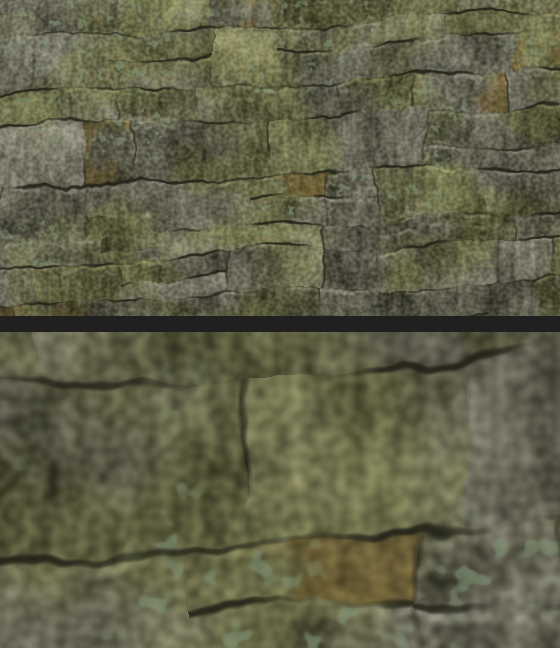
Top: the whole. Bottom: its middle third, enlarged.
Reproduce this texture procedurally as a WebGL 2 fragment shader.

```glsl
#version 300 es
precision highp float;

uniform vec2 u_resolution;
out vec4 fragColor;

// Layout, in canvas heights
const float ROWS = 6.8;
const float COLUMNS = 3.7;
const float EDGE_JITTER = 0.6;
const float TILT = 0.045;
const float CRACK_WIDTH = 0.0065;
const float MORTAR_WIDTH = 0.026;
const float SPLIT_SHARE = 0.3;

// Surface
const float BASE_TONE = 0.45;
const float STONE_CONTRAST = 0.46;
const float BLOTCH_CONTRAST = 0.55;
const float STREAK_CONTRAST = 0.36;
const float GRAIN_CONTRAST = 0.42;
const vec3 SHADOW = vec3(0.245, 0.245, 0.195);
const vec3 PALE = vec3(0.575, 0.565, 0.495);
const vec3 MOSS_TINT = vec3(0.99, 1.01, 0.79);
const vec3 OCHRE = vec3(0.45, 0.37, 0.19);
const vec3 LICHEN = vec3(0.48, 0.55, 0.44);
const vec3 CRACK = vec3(0.13, 0.13, 0.09);

vec2 hash2(vec2 cell) {
    vec3 h = fract(cell.xyx * vec3(0.1031, 0.1030, 0.0973));
    h += dot(h, h.yzx + 33.33);
    return fract((h.xx + h.yz) * h.zy);
}

float corner(vec2 cell, vec2 offset) {
    float angle = 6.28318 * hash2(cell).x;
    return dot(vec2(cos(angle), sin(angle)), offset);
}

float gradientNoise(vec2 p) {
    vec2 i = floor(p), f = p - i;
    vec2 w = f * f * f * (f * (f * 6.0 - 15.0) + 10.0);
    vec2 e = vec2(1.0, 0.0);
    return mix(mix(corner(i, f), corner(i + e, f - e), w.x),
               mix(corner(i + e.yx, f - e.yx), corner(i + e.xx, f - e.xx), w.x), w.y);
}

float fbm(vec2 p) {
    float sum = 0.0, amplitude = 1.0;
    for (int i = 0; i < 4; i++) {
        sum += amplitude * gradientNoise(p);
        p = mat2(1.6, 1.2, -1.2, 1.6) * p + 17.3;
        amplitude *= 0.5;
    }
    return sum;
}

float jitteredEdge(float i, float salt) {
    return i + EDGE_JITTER * (hash2(vec2(i + 50.0, salt + 90.0)).x - 0.5);
}

// Distances to the lower and upper edge of the irregular interval around t
vec2 interval(float t, float salt, out float index) {
    index = floor(t);
    if (t < jitteredEdge(index, salt)) index -= 1.0;
    else if (t >= jitteredEdge(index + 1.0, salt)) index += 1.0;
    return vec2(t - jitteredEdge(index, salt), jitteredEdge(index + 1.0, salt) - t);
}

void main() {
    vec2 p = gl_FragCoord.xy / u_resolution.y;

    // Uneven courses that rise to the right
    vec2 q = p - vec2(0.0, TILT * p.x);
    q += 0.045 * vec2(gradientNoise(p * 3.1 + 4.0), gradientNoise(p * 2.6 + 31.0));
    q += 0.016 * vec2(gradientNoise(p * 13.0 + 9.0), gradientNoise(p * 12.0 + 57.0));
    q += 0.006 * vec2(gradientNoise(p * 41.0), gradientNoise(p * 37.0 + 71.0));

    float row, column;
    vec2 gapY = interval(q.y * ROWS, 3.0, row) / ROWS;
    vec2 rowHash = hash2(vec2(row + 20.0, 8.0));
    float density = COLUMNS * mix(0.75, 1.3, rowHash.x);
    vec2 gapX = interval(q.x * density + 9.0 * rowHash.y, row + 7.0, column) / density;

    // Some blocks are two thin stones
    vec2 id = vec2(column + 40.0, row * 2.0 + 60.0);
    if (hash2(id + 5.5).x < SPLIT_SHARE) {
        float cut = gapY.x - (gapY.x + gapY.y) * mix(0.35, 0.65, hash2(id + 2.5).y);
        if (cut > 0.0) { gapY.x = cut; id.y += 1.0; }
        else gapY.y = -cut;
    }
    vec2 stone = hash2(id);
    float dx = min(gapX.x, gapX.y), dy = min(gapY.x, gapY.y);

    // Stone tone: blotches, rain streaks and grain
    float blotch = fbm(p * 5.0 + 13.0 * stone);
    float streak = gradientNoise(p * vec2(46.0, 13.0) + 5.0);
    float grain = gradientNoise(p * 78.0) + 0.5 * gradientNoise(p * 39.0 + 3.0);
    float tone = BASE_TONE + STONE_CONTRAST * (stone.x - 0.5) + BLOTCH_CONTRAST * blotch
               + STREAK_CONTRAST * streak + GRAIN_CONTRAST * grain + 0.2 * (p.y - 0.5);

    // Mortar and lit ledges below the joints
    float patches = fbm(p * 4.0 + 23.0);
    float nearJoint = min(dx, dy) + 0.02 * gradientNoise(p * 22.0 + 6.0);
    float mortar = 1.0 - smoothstep(0.2 * MORTAR_WIDTH, MORTAR_WIDTH, nearJoint);
    mortar *= smoothstep(-0.35, 0.4, patches + 0.6 * (p.y - 0.5));
    tone = mix(tone, 0.56 + 0.3 * patches + 0.6 * grain, 0.75 * mortar);
    float ledge = smoothstep(0.003, 0.007, gapY.y) * (1.0 - smoothstep(0.009, 0.018, gapY.y));
    tone += 0.35 * ledge * smoothstep(-0.05, 0.35, gradientNoise(p * 9.0 + 44.0));
    vec3 color = mix(SHADOW, PALE, clamp(tone, -0.25, 1.2));

    // Moss, ochre stains and lichen
    float moss = smoothstep(-0.25, 0.45, fbm(p * 3.0 + 61.0) + 0.8 * (stone.y - 0.5));
    color *= mix(vec3(1.0), MOSS_TINT, moss);
    float stain = smoothstep(0.78, 0.83, hash2(id + 11.5).y)
                * smoothstep(-0.1, 0.4, fbm(p * 6.0 + 83.0));
    color = mix(color, OCHRE * (0.75 + 0.5 * tone), 0.65 * stain);
    float lichen = smoothstep(0.2, 0.42, gradientNoise(p * 33.0 + 15.0) + 0.4 * grain);
    lichen *= smoothstep(-0.15, 0.4, patches + 0.7 * (p.y - 0.55) - 0.2 * (p.x - 0.9));
    color = mix(color, LICHEN, 0.65 * lichen);

    // Broken dark joints, fainter where upright
    float openY = smoothstep(-0.2, 0.25, gradientNoise(p * 5.5 + 27.0));
    float openX = 0.7 * smoothstep(-0.1, 0.35, gradientNoise(p * 6.5 + 93.0));
    float crackY = openY * (1.0 - smoothstep(0.15 * CRACK_WIDTH, CRACK_WIDTH * (0.5 + openY * 0.6), dy));
    float crackX = openX * (1.0 - smoothstep(0.1 * CRACK_WIDTH, CRACK_WIDTH, dx));
    color *= 1.0 - 0.16 * openY * exp(-dy / 0.012);
    color = mix(color, CRACK, 0.88 * max(crackX, crackY));

    fragColor = vec4(color, 1.0);
}
```
